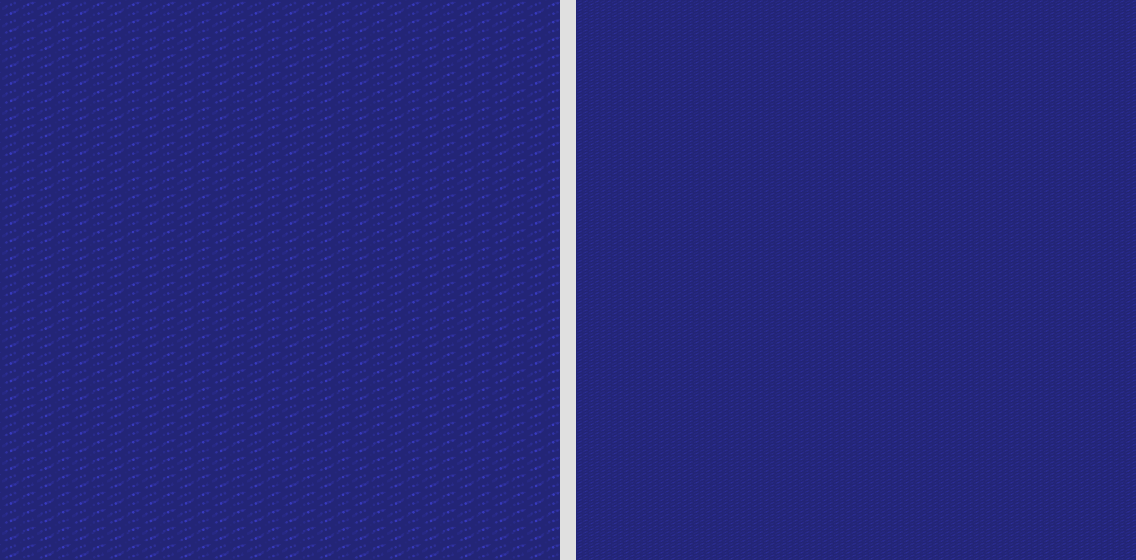
Left, the tile; right, the same tile 3 across and 3 down.
Write a three.js fragment shader that draws this texture.

```glsl
// Deep blue twill: a grid of small cells crossed by faint rising ribs, every
// second rib stronger. Each cell carries a short slanted dash of bright flecks;
// the mottled thread noise repeats with every block of two by two cells.
#define COLUMNS 32.0
#define ROWS 64.0
#define FLECKS 3
#define FLECK_RADIUS 0.083
#define DASH_SLANT 0.65
#define RIB_WIDTH 0.23
#define WEAK_RIB 0.6
#define JITTER 0.03
#define CLOTH vec3(0.137, 0.146, 0.466)
#define RIB vec3(0.163, 0.168, 0.555)
#define GLINT vec3(0.220, 0.230, 0.760)

varying vec2 vUv;

float hash(vec2 p) {
  return fract(sin(dot(p, vec2(127.1, 311.7))) * 43758.5453);
}

// Value noise that wraps after the given whole number of cells
float wrapNoise(vec2 uv, vec2 period) {
  vec2 p = uv * period;
  vec2 i = floor(p);
  vec2 f = fract(p);
  f = f * f * (3.0 - 2.0 * f);
  float a = hash(mod(i, period));
  float b = hash(mod(i + vec2(1.0, 0.0), period));
  float c = hash(mod(i + vec2(0.0, 1.0), period));
  float d = hash(mod(i + vec2(1.0, 1.0), period));
  return mix(mix(a, b, f.x), mix(c, d, f.x), f.y);
}

// Strongest fleck at a point of a cell, strung along a slanted dash
float flecks(vec2 local, vec2 cell) {
  float light = 0.0;
  for (int i = 0; i < FLECKS; i++) {
    float k = float(i) - 1.0;
    vec2 seed = cell + vec2(17.0, 41.0) * (k + 2.0);
    vec2 center = vec2(0.62, 0.46) + 0.24 * k * vec2(1.0, DASH_SLANT);
    center += JITTER * (vec2(hash(seed), hash(seed + 7.3)) - 0.5);
    vec2 offset = (local - center) * vec2(1.0, COLUMNS / ROWS);
    float spot = 1.0 - smoothstep(0.5, 1.2, length(offset) / FLECK_RADIUS);

    // The middle fleck is the main one, its neighbours are dimmer
    float strength = i == 1 ? 0.95 : 0.45;
    light = max(light, spot * (strength + 0.1 * (hash(seed + 3.7) - 0.5)));
  }
  return light;
}

void main() {
  vec2 grid = vec2(COLUMNS, ROWS);
  vec2 p = vUv * grid;
  vec2 cell = mod(floor(p), grid);

  // Diagonal ribs, alternately strong and weak, mottled by thread noise
  float diagonal = p.y - p.x + 0.66;
  float across = abs(fract(diagonal) - 0.5);
  float ribStrength = mix(1.0, WEAK_RIB, mod(floor(diagonal), 2.0));
  float thread = wrapNoise(p * 0.5, vec2(12.0, 6.0));
  float rib = 1.0 - smoothstep(RIB_WIDTH * 0.5, RIB_WIDTH, across);
  rib *= ribStrength * smoothstep(0.4, 0.7, thread);

  // Flecks follow the strength of the rib they lie on
  float fleckStrength = mix(1.0, WEAK_RIB, mod(cell.x + cell.y, 2.0));
  float glint = flecks(fract(p), cell) * fleckStrength;

  vec3 color = mix(CLOTH, RIB, rib);
  color = mix(color, GLINT, glint);
  gl_FragColor = vec4(color, 1.0);
}
```
